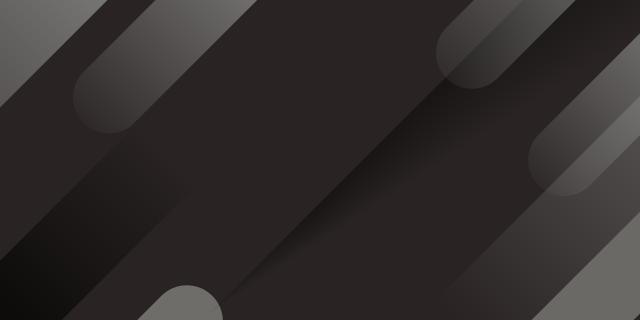
Write a Shadertoy shader that draws this background.

```glsl
// Dark backdrop crossed by diagonal bars and round-ended pills.
// The plane is turned by 45 degrees, so each shape is a simple distance
// along and across the slant, blended in with a linear fade.

#define BASE   vec3(0.161, 0.137, 0.137)
#define SHADE  vec3(0.050, 0.046, 0.038)
#define SILVER vec3(0.540, 0.542, 0.532)
#define GREY   vec3(0.415, 0.410, 0.400)
#define PILL_RADIUS 0.159
#define SHADOW_EDGE 1.635
#define SHADOW_SPREAD 0.21

// Coverage of a shape with a one pixel soft edge.
float cover(float dist) {
    return clamp(0.5 - dist * iResolution.y / 1.4142, 0.0, 1.0);
}

// Linear ramp from 0 to 1, clamped.
float ramp(float from, float to, float x) {
    return clamp((x - from) / (to - from), 0.0, 1.0);
}

// Endless straight bar between two positions across the slant.
float bar(float across, float low, float high) {
    return cover(max(low - across, across - high));
}

// Half-infinite pill: round cap at the centre, body towards side (+1 or -1).
float pill(vec2 slant, vec2 centre, float side) {
    vec2 offset = slant - centre;
    offset.x = min(offset.x * side, 0.0);
    return cover(length(offset) - PILL_RADIUS);
}

void mainImage(out vec4 fragColor, in vec2 fragCoord) {
    vec2 pos = fragCoord / iResolution.y;
    // x runs along the slant (up right), y across it (down right).
    vec2 slant = vec2(pos.x + pos.y - 1.0, pos.x - pos.y + 1.0);
    float along = slant.x;
    float across = slant.y;
    vec3 color = BASE;

    // Upper left corner and the pill beside it.
    float fade = mix(0.47, 0.80, ramp(-0.34, 0.34, along));
    color = mix(color, SILVER, fade * bar(across, -1.0, 0.336));
    fade = mix(0.06, 0.73, ramp(-0.12, 0.80, along));
    color = mix(color, SILVER, fade * pill(slant, vec2(0.036, 0.645), 1.0));

    // Dark bar rising from the lower left.
    fade = ramp(0.04, -0.95, along);
    color = mix(color, SHADE, fade * bar(across, 0.815, 1.193));

    // Solid pill entering from below.
    color = mix(color, GREY * 1.04, pill(slant, vec2(-0.42, 1.588), -1.0));

    // Shadow wedge: crisp on its left, widening towards the upper right.
    float width = max(SHADOW_SPREAD * (along + 0.32), 0.001);
    float depth = ramp(SHADOW_EDGE + width, SHADOW_EDGE, across);
    fade = 0.62 * depth * ramp(-0.45, 0.30, along);
    color = mix(color, SHADE, fade * cover(SHADOW_EDGE - across));

    // Translucent pill over the shadow edge.
    fade = mix(0.08, 0.52, ramp(1.12, 1.75, along));
    color = mix(color, SILVER, fade * pill(slant, vec2(1.31, 1.64), 1.0));

    // Wide fading bar, with a translucent pill across its edge.
    fade = 0.43 * ramp(0.43, 1.65, along);
    color = mix(color, SILVER, fade * bar(across, 2.30, 2.661));
    fade = mix(0.05, 0.66, ramp(1.08, 1.85, along));
    color = mix(color, SILVER, fade * pill(slant, vec2(1.263, 2.263), 1.0));

    // Solid bar in the lower right corner.
    color = mix(color, GREY, bar(across, 2.661, 2.98));

    fragColor = vec4(color, 1.0);
}
```
